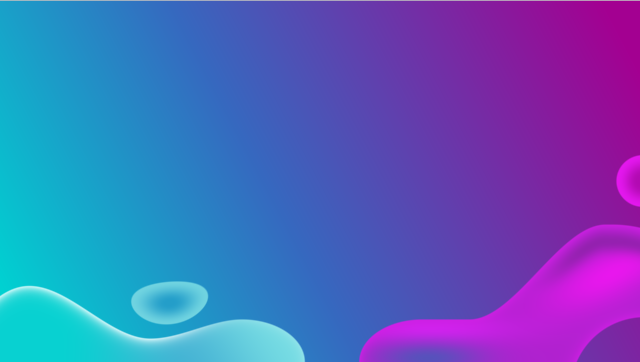
A WebGL 1 fragment shader for this background:

```glsl
precision highp float;
uniform vec2 u_resolution;

// Approximate signed distance to an ellipse
float ellipse(vec2 q, vec2 r) {
  float k = length(q / r);
  return k * (k - 1.0) / max(length(q / (r * r)), 0.001);
}

// Soft elliptical spot, 1 at its centre
float spot(vec2 q, vec2 r) {
  q /= r;
  return exp(-dot(q, q));
}

vec2 rotate(vec2 q, float a) {
  return vec2(cos(a) * q.x + sin(a) * q.y, cos(a) * q.y - sin(a) * q.x);
}

float cover(float d) {
  float px = 1.0 / u_resolution.y;
  return 1.0 - smoothstep(-px, px, d);
}

// Crest lines of the two liquid shapes
float cyanCrest(float x) {
  float left = min(x - 0.081, 0.0);
  return 0.21 - 4.3 * left * left - 0.1455 * smoothstep(0.081, 0.415, x)
    + 0.053 * smoothstep(0.415, 0.668, x);
}

float pinkCrest(float x) {
  float right = max(x - 1.69, 0.0);
  return 0.1175 + 0.262 * smoothstep(1.295, 1.67, x) - 1.5 * right * right;
}

float cyanWave(vec2 p) {
  if (p.x > 0.668) return ellipse(p - vec2(0.668, 0.0), vec2(0.173, 0.1175));
  float slope = (cyanCrest(p.x + 0.002) - cyanCrest(p.x - 0.002)) / 0.004;
  return (p.y - cyanCrest(p.x)) / sqrt(1.0 + slope * slope);
}

float pinkWave(vec2 p) {
  if (p.x < 1.164) return ellipse(p - vec2(1.164, 0.0), vec2(0.173, 0.1175));
  float slope = (pinkCrest(p.x + 0.002) - pinkCrest(p.x - 0.002)) / 0.004;
  float top = (p.y - pinkCrest(p.x)) / sqrt(1.0 + slope * slope);
  float hollow = length(p - vec2(1.779, -0.081)) - 0.205;
  return max(top, -hollow);
}

vec3 background(vec2 p) {
  float t = dot(p, vec2(0.887, 0.468));
  vec3 c = mix(vec3(0.0, 0.82, 0.82), vec3(0.21, 0.41, 0.75), clamp((t - 0.1) / 0.78, 0.0, 1.0));
  return mix(c, vec3(0.64, 0.0, 0.57), clamp((t - 0.88) / 1.06, 0.0, 1.0));
}

vec3 cyanFill(vec2 p, float depth) {
  vec3 c = mix(vec3(0.03, 0.82, 0.82), vec3(0.27, 0.70, 0.83), smoothstep(0.15, 0.55, p.x));
  c = mix(c, vec3(0.46, 0.86, 0.89), smoothstep(0.48, 0.85, p.x + 0.6 * p.y));
  float glow = exp(-depth / 0.014) * (1.0 - 0.75 * smoothstep(0.4, 0.68, p.x));
  return mix(c, vec3(0.96, 1.0, 1.0), 0.9 * glow);
}

vec3 pinkFill(vec2 p, float depth) {
  vec3 c = vec3(0.69, 0.13, 0.81);
  // Bright bands
  c = mix(c, vec3(0.91, 0.09, 0.93), spot(rotate(p - vec2(1.69, 0.245), 0.45), vec2(0.2, 0.07)));
  c = mix(c, vec3(0.83, 0.13, 0.94), spot(p - vec2(1.19, 0.09), vec2(0.22, 0.04)));
  // Violet shade under the high crest, blue hollow in the low lobe
  float under = (depth - 0.045) / 0.032;
  c = mix(c, vec3(0.54, 0.13, 0.65), 0.85 * exp(-under * under) * smoothstep(0.18, 0.32, p.y));
  c = mix(c, vec3(0.32, 0.33, 0.73), 0.95 * spot(p - vec2(1.18, 0.01), vec2(0.15, 0.045)));
  return mix(c, vec3(0.82, 0.12, 0.9), 0.85 * exp(-depth / 0.016));
}

void main() {
  vec2 p = gl_FragCoord.xy / u_resolution.y;
  p.x *= 1.7655 * u_resolution.y / u_resolution.x;
  vec3 color = background(p);

  // Large liquid shapes
  float d = cyanWave(p);
  color = mix(color, cyanFill(p, max(-d, 0.0)), cover(d));
  d = pinkWave(p);
  color = mix(color, pinkFill(p, max(-d, 0.0)), cover(d));

  // Floating cyan drop, bent into an egg
  vec2 q = p - vec2(0.468, 0.163);
  q.y -= q.x * q.x + 0.07 * q.x;
  d = ellipse(q, vec2(0.106, 0.0588));
  vec3 drop = mix(vec3(0.14, 0.62, 0.79), vec3(0.44, 0.83, 0.88),
    smoothstep(0.1, 1.0, length(q / vec2(0.106, 0.0588))));
  color = mix(color, drop, cover(d));

  // Magenta drop at the right edge
  q = p - vec2(1.774, 0.5);
  d = ellipse(q, vec2(0.0735, 0.0715));
  drop = mix(vec3(0.70, 0.04, 0.70), vec3(0.89, 0.09, 0.93), smoothstep(0.015, 0.07, length(q)));
  color = mix(color, drop, cover(d));

  // Pale hairline along the top
  color = mix(color, vec3(0.75), 0.8 * smoothstep(0.9965, 0.9985, p.y));
  gl_FragColor = vec4(color, 1.0);
}
```
